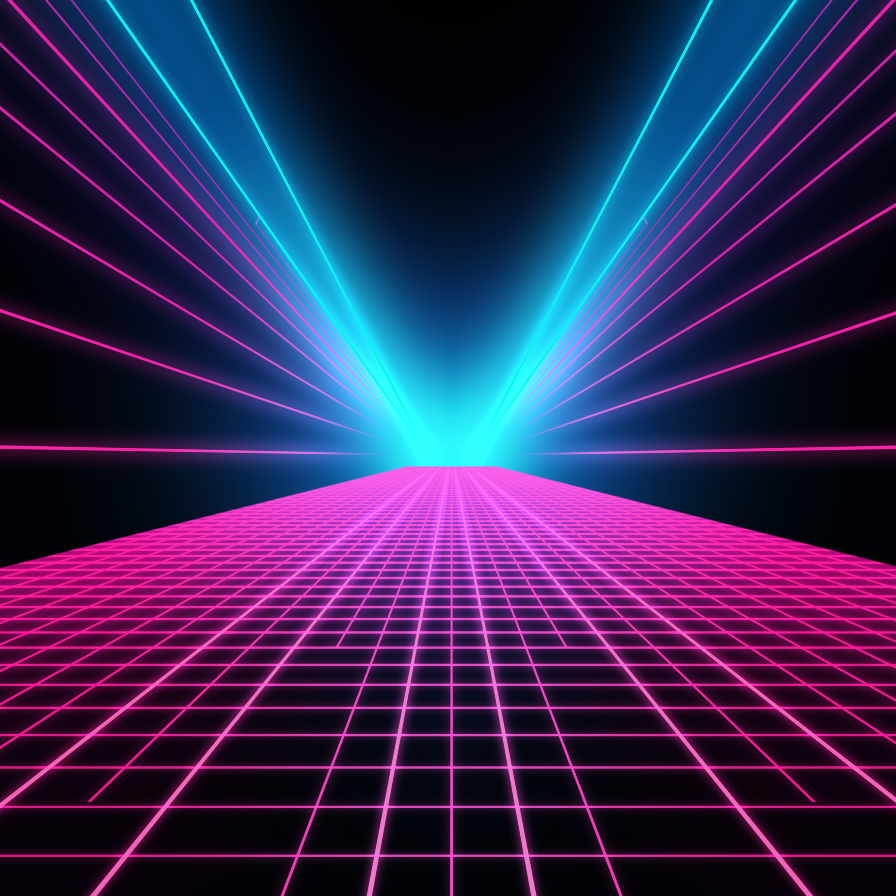
Reproduce this background procedurally as a WebGL 1 fragment shader.

```glsl
precision highp float;
// Neon grid floor under mirrored fans of pink and cyan light rays.

uniform vec2 u_resolution;

#define CENTER_X 0.504
#define SKY_Y 0.492
#define FLOOR_Y 0.495
#define FLOOR_START 0.0156
#define RAY_OFFSET 0.026
#define ROW_STEP 0.236
#define ROW_SHIFT 0.33
#define BEAM_ANGLE 1.02
#define HALO_SIZE 0.19
#define HOT_PINK vec3(1.0, 0.13, 0.66)
#define CYAN vec3(0.06, 0.94, 0.93)

float gauss(float x, float width) {
  return exp(-x * x / (width * width));
}

float stroke(float dist, float halfWidth, float px) {
  return 1.0 - smoothstep(halfWidth - 0.6 * px, halfWidth + 0.6 * px, dist);
}

vec3 screen(vec3 a, vec3 b) {
  return 1.0 - (1.0 - clamp(a, 0.0, 1.0)) * (1.0 - clamp(b, 0.0, 1.0));
}

vec2 direction(float angle) {
  return vec2(cos(angle), sin(angle));
}

float rayDistance(vec2 p, float angle) {
  vec2 dir = direction(angle);
  return length(p - dir * max(dot(p, dir), 0.0));
}

float segmentDistance(vec2 p, vec2 a, vec2 b) {
  vec2 ab = b - a;
  return length(p - a - ab * clamp(dot(p - a, ab) / dot(ab, ab), 0.0, 1.0));
}

// Angles bunch up towards the cyan beam.
float fanAngle(float i) {
  return 1.0 - exp(-0.019 - 0.305 * i - 0.07 * min(i, 3.0));
}

vec3 skyGlow(vec2 p, vec2 q) {
  float r = length(p);
  float beam = gauss(rayDistance(q, BEAM_ANGLE), 0.04 + 0.075 * r);
  float haze = gauss(rayDistance(q, 0.83), 0.15) * gauss(r, 0.62);
  vec3 beamColor = mix(vec3(0.08, 0.74, 0.84), vec3(0.0, 0.28, 0.49), smoothstep(0.08, 0.5, r));
  vec3 color = vec3(0.003, 0.005, 0.014);
  color = screen(color, vec3(0.035, 0.06, 0.25) * haze);
  color = screen(color, vec3(0.03, 0.36, 0.68) * gauss(length(p * vec2(0.85, 1.0)), HALO_SIZE));
  color = screen(color, beamColor * beam);
  return screen(color, CYAN * gauss(r, 0.085));
}

vec3 skyRays(vec3 color, vec2 q, float px) {
  float r = length(q);
  float fade = smoothstep(0.03, 0.15, r);
  // Pink fan; its last ray is cut short.
  for (int n = 0; n < 9; n++) {
    float i = float(n);
    float dist = rayDistance(q, fanAngle(i));
    float reach = n == 8 ? 1.0 - smoothstep(0.32, 0.324, r) : 1.0;
    float weight = n == 5 ? 0.75 : 1.0 - i / 8.0;
    float halfWidth = mix(0.0008, 0.0021, weight) * (0.45 + r);
    vec3 tint = mix(vec3(0.78, 0.16, 0.78), HOT_PINK, weight);
    tint = mix(vec3(0.85, 0.5, 0.92), tint, smoothstep(0.08, 0.35, r));
    color += tint * gauss(dist, 0.014) * 0.22 * weight * fade;
    color = mix(color, tint, stroke(dist, halfWidth, px) * fade * reach * (0.75 + 0.25 * weight));
  }
  // Small hook that joins the short ray to the beam.
  vec2 hookStart = direction(fanAngle(8.0)) * 0.322;
  float hook = segmentDistance(q, hookStart, hookStart + vec2(-0.004, 0.008));
  color = mix(color, vec3(0.7, 0.4, 0.85), 0.7 * stroke(hook, 0.0008, px));
  // Cyan borders of the beam.
  for (int n = 0; n < 2; n++) {
    float dist = rayDistance(q, n == 0 ? 0.957 : 1.091);
    color += CYAN * gauss(dist, 0.009) * 0.16;
    color = mix(color, CYAN, stroke(dist, 0.0011 + 0.001 * r, px) * smoothstep(0.0, 0.08, r));
  }
  return color;
}

vec3 floorGrid(float x, float depth, float px) {
  float side = smoothstep(0.04, 0.42, x);
  vec3 fill = mix(vec3(0.4, 0.17, 0.74), vec3(0.72, 0.02, 0.47), side);
  vec3 color = vec3(0.006, 0.007, 0.018) + vec3(0.0, 0.025, 0.06) * gauss(length(vec2(x, depth - 0.27)), 0.16);
  color = screen(color, fill * gauss(depth, 0.16));
  color = screen(color, vec3(0.09, 0.0, 0.07) * side * gauss(depth, 0.4));
  vec3 lineColor = mix(vec3(1.0, 0.32, 0.83), vec3(1.0, 0.1, 0.6), side);
  // Cross lines melt into an even tone far away.
  float far = depth + 0.0586;
  float spacing = ROW_STEP * far * far;
  float row = 1.0 / (ROW_STEP * far) - ROW_SHIFT;
  float rowDist = abs(fract(row + 0.5) - 0.5) * spacing;
  float rowLine = stroke(rowDist, min(0.0013, 0.24 * spacing), px);
  rowLine = mix(0.4, rowLine, smoothstep(1.0, 3.0, spacing / px));
  color += lineColor * gauss(rowDist, 0.006) * 0.13;
  color = mix(color, lineColor, rowLine * 0.85);
  // Long lines spread a little wider towards the sides.
  float slope = x / depth;
  float column = floor((sqrt(0.0324 + 0.022 * slope) - 0.18) / 0.011 + 0.5);
  float lineSlope = column * (0.18 + 0.0055 * column);
  float dist = abs(slope - lineSlope) * depth / sqrt(1.0 + lineSlope * lineSlope);
  float strong = column == 1.0 || column == 4.0 || column == 6.0 ? 1.0 : 0.0;
  float end = column == 3.0 ? 0.218 : (column == 5.0 ? 0.39 : 2.0);
  float present = 1.0 - smoothstep(end - px, end + px, depth);
  float halfWidth = 0.0008 + (0.0018 + 0.0024 * strong) * depth;
  color += lineColor * gauss(dist, 0.008) * (0.12 + 0.2 * strong) * present;
  vec3 core = mix(lineColor, vec3(1.0, 0.62, 0.86), strong * 0.6);
  color = mix(color, core, stroke(dist, halfWidth, px) * present * 0.92);
  return mix(color, vec3(1.0, 0.4, 0.93), 0.85 * gauss(depth, 0.055));
}

void main() {
  vec2 uv = gl_FragCoord.xy / u_resolution;
  float px = 1.0 / min(u_resolution.x, u_resolution.y);
  float x = abs(uv.x - CENTER_X);
  vec2 p = vec2(x, uv.y - SKY_Y);
  vec2 q = p - vec2(RAY_OFFSET, 0.0);
  vec3 color = skyRays(skyGlow(p, q), q, px);
  float depth = FLOOR_Y - uv.y;
  float inside = min(depth - FLOOR_START, 0.25 * (4.0 * depth - 0.012 - x));
  vec3 ground = floorGrid(x, max(depth, 0.01), px);
  color = mix(color, ground, smoothstep(-px, px, inside));
  gl_FragColor = vec4(clamp(color, 0.0, 1.0), 1.0);
}
```
